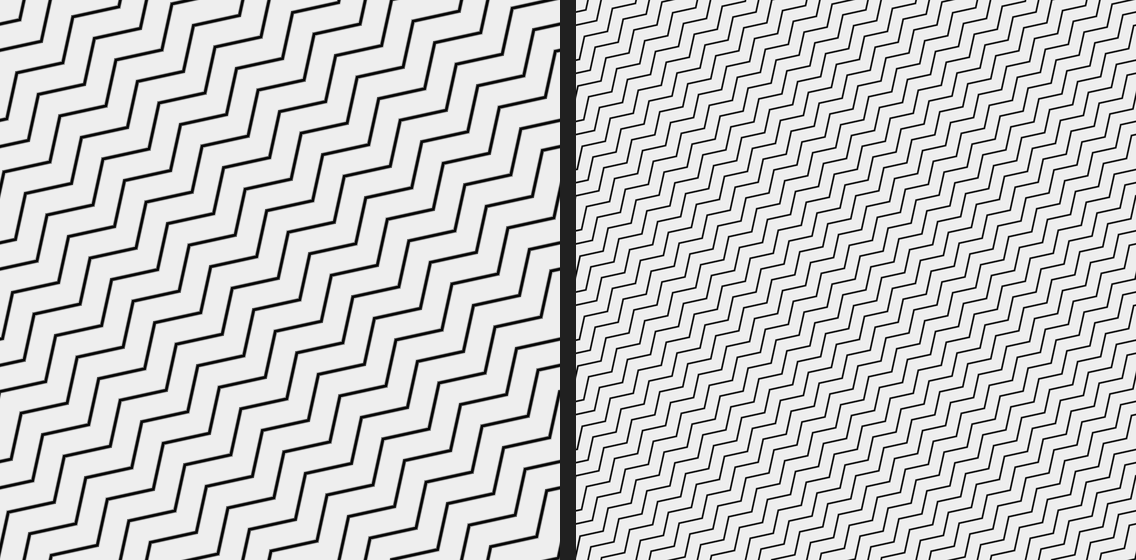
Left, the tile; right, the same tile 2 across and 2 down.
Write a Shadertoy shader that draws this pattern.

```glsl
// Thin black zigzag lines climbing diagonally across a pale grey ground.

// Triangle wave of period 1: +1 at whole numbers, -1 halfway between.
float triangleWave(float t) {
    return 4.0 * abs(fract(t) - 0.5) - 1.0;
}

// Distance to the nearest zigzag, in canvas units, with mitred corners.
float zigzagDistance(vec2 uv) {
    // Whole repeats along and across the diagonal keep the tile seamless.
    const float teeth = 5.0, lines = 13.0, amplitude = 0.417;
    float along = (uv.x + uv.y) * teeth;
    float across = (uv.x - uv.y) * lines;
    float offset = abs(fract(across - amplitude * triangleWave(along)) - 0.5);

    // Divide by the gradient length to get a perpendicular distance.
    float slope = 4.0 * amplitude * teeth;
    return offset / length(vec2(lines, slope)) / sqrt(2.0);
}

void mainImage(out vec4 fragColor, in vec2 fragCoord) {
    vec2 uv = fragCoord / iResolution.xy;
    float pixel = 1.0 / min(iResolution.x, iResolution.y);

    // Stroke with softened edges
    float halfWidth = 0.0029;
    float ink = 1.0 - smoothstep(halfWidth - pixel, halfWidth + pixel, zigzagDistance(uv));

    fragColor = vec4(vec3(mix(0.932, 0.02, ink)), 1.0);
}
```
